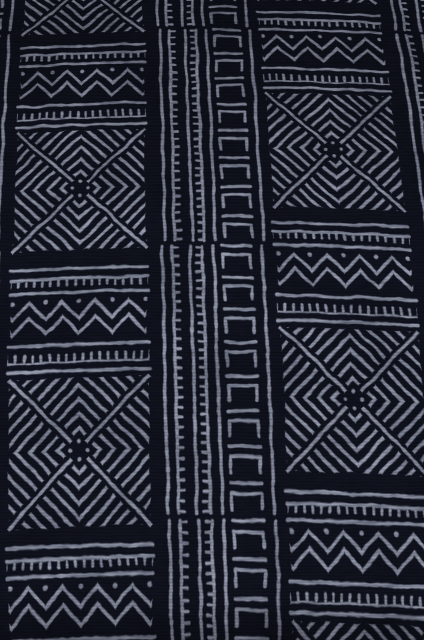
A WebGL 2 fragment shader for this pattern:

```glsl
#version 300 es
precision highp float;
// Resist-dyed indigo cloth: columns of barred panels (zigzags, crossed squares)
// between vertical strips of rails, teeth and ladder, seen in mild perspective.
// Each motif is a distance field in threads (1/768 of the canvas height).

#define THREADS 768.0    // canvas height in threads
#define COLUMN 327.0     // width of one strip and panel
#define ROW 310.0        // height of one block
#define STAGGER 0.175    // vertical step between neighbouring panels
#define STROKE 2.0       // half width of the strokes
#define WOBBLE 1.3       // hand-drawn waver
#define WEAR 0.55        // uneven dye in the strokes
#define RIB 4.0          // spacing of the weave
#define CLOTH vec3(0.058, 0.066, 0.106)
#define INK_DIM vec3(0.34, 0.36, 0.42)
#define INK_PALE vec3(0.59, 0.61, 0.68)

uniform vec2 u_resolution;
out vec4 fragColor;

const float RAILS[6] = float[6](0.0, 12.5, 34.0, 49.0, 63.0, 123.0);
const float RULES[5] = float[5](8.0, 20.0, 37.0, 99.0, 129.0);

vec2 hash2(vec2 p) {
  vec3 a = fract(p.xyx * vec3(0.1031, 0.1030, 0.0973));
  a += dot(a, a.yzx + 33.33);
  return fract((a.xx + a.yz) * a.zy);
}

float cornerSlope(vec2 cell, vec2 offset) {
  return dot(hash2(cell) * 2.0 - 1.0, offset);
}

float gradientNoise(vec2 p) {
  vec2 i = floor(p), f = fract(p), e = vec2(1, 0);
  vec2 w = f * f * f * (f * (f * 6.0 - 15.0) + 10.0);
  return mix(mix(cornerSlope(i, f), cornerSlope(i + e, f - e), w.x),
             mix(cornerSlope(i + e.yx, f - e.yx), cornerSlope(i + 1.0, f - 1.0), w.x), w.y);
}

// Distance to a straight stroke from a to b
float stroke(vec2 p, vec2 a, vec2 b, float halfWidth) {
  vec2 v = b - a;
  return length(p - a - v * clamp(dot(p - a, v) / dot(v, v), 0.0, 1.0)) - halfWidth;
}

// Signed offset from the middle of the nearest repeating cell
float repeat(float x, float size) { return mod(x, size) - 0.5 * size; }

// Rails with inward teeth, then a ladder of bars and open boxes
float strip(vec2 p) {
  float d = 1e3;
  for (int i = 0; i < 6; i++)
    d = min(d, stroke(p, vec2(RAILS[i], 4.0), vec2(RAILS[i], ROW - 4.0), STROKE));
  vec2 tooth = vec2(p.x, repeat(p.y, ROW / 28.0));
  d = min(d, stroke(tooth, vec2(12.5, 0), vec2(19.5, 0), 1.7));
  tooth.y = repeat(p.y, ROW / 30.0);
  d = min(d, stroke(tooth, vec2(42, 0), vec2(49, 0), 1.7));
  vec2 rung = vec2(abs(p.x - 91.5), mod(p.y, ROW / 8.0));
  d = min(d, stroke(rung, vec2(0, 4), vec2(18, 4), STROKE));
  d = min(d, stroke(rung, vec2(0, 15), vec2(17, 15), STROKE));
  return min(d, stroke(rung, vec2(17, 15), vec2(17, 31), STROKE));
}

// Crossed square: diagonals, broken concentric diamonds and a dotted heart
float crossedSquare(vec2 p) {
  vec2 a = abs(p);
  float k = a.x + a.y, far = max(a.x, a.y), near = min(a.x, a.y);
  float diagonal = (far - near) * 0.7071;
  float cross4 = max(diagonal - STROKE, max(18.0 - k, k - 166.0));
  float chevron = abs(repeat(k, 16.5)) * 0.7071 - STROKE;
  chevron = max(chevron, max(max(6.5 - diagonal, 20.0 - k), far - 82.0));
  float dots = length(vec2(far - 10.0, near)) - 2.3;
  return min(min(cross4, chevron), dots);
}

// Ruled bands, dotted double zigzag, crossed square
float panel(vec2 p) {
  float d = 1e3;
  for (int i = 0; i < 5; i++)
    d = min(d, stroke(p, vec2(-84, RULES[i]), vec2(84, RULES[i]), STROKE));
  vec2 tick = vec2(repeat(p.x, 10.0), p.y);
  float ticks = min(stroke(tick, vec2(0, 20), vec2(0, 28), 1.7),
                    stroke(tick, vec2(0, 110), vec2(0, 118), 1.7));
  ticks = min(ticks, abs(p.y - 119.0) - 1.2);
  d = min(d, max(ticks, abs(p.x) - 84.0));
  float wave = abs(repeat(p.x, 40.0)) - 10.0;
  float zigzag = min(abs(p.y - 58.0 - wave), abs(p.y - 76.0 - wave)) * 0.7071 - STROKE;
  float dots = length(vec2(repeat(p.x + 20.0, 40.0), p.y - 48.0)) - 2.8;
  d = min(d, max(min(zigzag, dots), abs(p.x) - 82.0));
  return min(d, crossedSquare((p - vec2(0, 217)) * vec2(1.0, 1.03)));
}

void main() {
  vec2 uv = gl_FragCoord.xy / u_resolution.y;
  vec2 view = vec2(uv.x, 1.0 - uv.y) * THREADS;
  float t = view.y / THREADS;

  // Perspective: columns spread and rows lengthen towards the bottom
  vec2 waver = vec2(gradientNoise(view / 27.0), gradientNoise(view / 23.0 + 71.0));
  vec2 p = view + waver * WOBBLE * 2.0;
  float x = (p.x - 190.0 - 17.0 * t) / (0.856 + 0.368 * t - 0.175 * t * t);
  float bend = 0.00012 * (p.x - 255.0) * (p.x - 255.0) - 2.0;
  float row = (sqrt(max(52900.0 + 140.0 * (p.y - bend - 55.0), 0.0)) - 230.0) / 70.0;

  // Strip and panel blocks, each set down a little differently
  float column = floor((x + 10.0) / COLUMN);
  float localX = x - column * COLUMN;
  float stripRow = row - 0.91;
  float panelRow = row + STAGGER * (column + 1.0) + 0.026;
  vec2 stripShift = hash2(vec2(column, floor(stripRow)) + 40.0) - 0.5;
  vec2 panelShift = hash2(vec2(column, floor(panelRow)) + 9.0) - 0.5;
  float d = min(strip(vec2(localX + stripShift.x * 4.0, fract(stripRow) * ROW)),
                panel(vec2(localX - 221.5, fract(panelRow) * ROW) + panelShift * 3.0));

  // Worn ink on ribbed cloth, dimmer at the top and bottom
  d += gradientNoise(view / 7.0) * 1.1;
  float soft = max(1.3, 0.8 * THREADS / u_resolution.y);
  float ink = 1.0 - smoothstep(-soft, soft, d);
  float rib = sin(6.2832 * (view.y / RIB + 0.5 * gradientNoise(view / 30.0)));
  float mottle = gradientNoise(view / vec2(14, 6)) + gradientNoise(view / 60.0 + 5.0);
  float pale = clamp(0.6 + WEAR * mottle + 0.14 * rib, 0.0, 1.0);
  float light = mix(0.82, 1.0, smoothstep(0.0, 0.4, t)) * (1.0 - 0.2 * smoothstep(0.92, 1.0, t));
  vec3 cloth = CLOTH * (1.0 + 0.1 * rib + 0.15 * mottle);
  fragColor = vec4(mix(cloth, mix(INK_DIM, INK_PALE, pale), ink) * light, 1.0);
}
```
